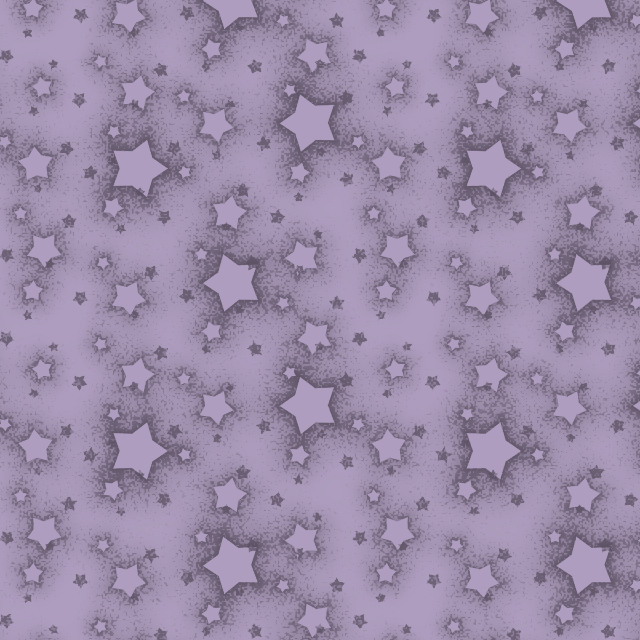
A Shadertoy shader for this pattern:

```glsl
vec2 hash22(vec2 p) {
    vec3 q = fract(p.xyx * vec3(0.1031, 0.1030, 0.0973));
    q += dot(q, q.yzx + 33.33);
    return fract((q.xx + q.yz) * q.zy);
}

float grainNoise(vec2 p) {
    vec2 cell = floor(p), f = fract(p);
    f = f * f * (3.0 - 2.0 * f);
    return mix(mix(hash22(cell).x, hash22(cell + vec2(1, 0)).x, f.x),
               mix(hash22(cell + vec2(0, 1)).x, hash22(cell + 1.0).x, f.x), f.y);
}

// Signed distance to a plump five-pointed star with one tip at the given angle
float starDistance(vec2 p, float radius, float angle) {
    float sector = 6.2831853 / 5.0;
    float a = abs(mod(atan(p.y, p.x) - angle + 0.5 * sector, sector) - 0.5 * sector);
    vec2 fromTip = length(p) * vec2(cos(a), sin(a)) - vec2(radius, 0);
    vec2 edge = radius * (0.6 * vec2(cos(0.5 * sector), sin(0.5 * sector)) - vec2(1, 0));
    float along = clamp(dot(fromTip, edge) / dot(edge, edge), 0.0, 1.0);
    float side = edge.x * fromTip.y - edge.y * fromTip.x;
    return length(fromTip - edge * along) * (side > 0.0 ? -1.0 : 1.0);
}

// Size classes: glowing stars first, small dark ones from index 26
float starRadius(int i) {
    if (i < 3) return 0.047;
    if (i < 11) return 0.028;
    if (i < 16) return 0.0165;
    if (i < 26) return 0.0105;
    return i < 46 ? 0.0125 : 0.0082;
}

void mainImage(out vec4 fragColor, in vec2 fragCoord) {
    vec2 uv = fragCoord / iResolution.y;
    uv.y = 1.0 - uv.y;
    float pixel = 0.75 / iResolution.y;
    vec2 tile = vec2(0.552, 0.4414);
    float grain = grainNoise(uv * 400.0);

    float light = 1.0, pale = 0.0, dark = 0.0;
    for (int i = 0; i < 66; i++) {
        // Evenly spread sequence with a little jitter, wrapped to the tile
        vec2 rnd = hash22(vec2(i, 7));
        vec2 center = vec2(0.40, 0.59) - float(i) * vec2(0.75488, 0.56984) + 0.05 * (rnd - 0.5);
        vec2 p = (fract(uv / tile - center + 0.5) - 0.5) * tile;
        float radius = starRadius(i);
        float d = starDistance(p, radius, 6.2831853 * hash22(vec2(i, 31)).x);
        d += 0.0008 * (grain - 0.5);
        float cover = 1.0 - smoothstep(-pixel, pixel, d);
        if (i < 26) {
            float strength = i < 3 ? 0.85 : 0.65;
            light *= 1.0 - strength * exp(-max(d, 0.0) / (0.006 + 0.35 * radius));
            pale = max(pale, cover);
        } else {
            dark = max(dark, cover);
        }
    }

    // Stippled shadow, with the dark stars laid over everything
    float shade = (1.0 - light) * (1.0 - pale);
    shade = 1.0 - (1.0 - shade) * (1.0 - 0.6 * dark);
    float stipple = smoothstep(grain - 0.18, grain + 0.18, shade);
    float ink = mix(shade, stipple, 0.35) * smoothstep(0.0, 0.12, shade);

    fragColor = vec4(mix(vec3(0.682, 0.616, 0.745), vec3(0.35, 0.31, 0.38), ink), 1.0);
}
```
